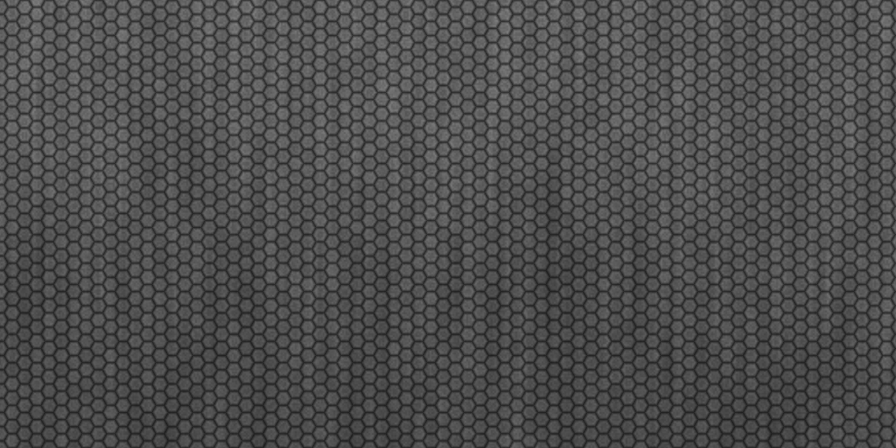
This pattern is drawn by a WebGL 1 fragment shader. Its source:

```glsl
precision highp float;
// Dark grey hexagon mesh with vertical brushed streaks and a soft top light.
uniform vec2 u_resolution;

#define ROWS 31.5          // hexagons down the canvas
#define LINE_WIDTH 0.075   // half width of the gaps, in cell heights
#define LINE_SOFT 0.13     // fade from gap to face
#define LINE_SHADE 0.38    // brightness left in the gaps
#define FACE_BOTTOM 0.295
#define FACE_TOP 0.385
#define STREAKS 0.34       // strength of the vertical streaks
#define BLOTCHES 0.10      // strength of the broad stains
#define CELL_VARIATION 0.09
#define GRAIN 0.18

const vec2 HEX_PERIOD = vec2(1.7320508, 1.0);

float hash(vec2 p) {
  vec3 q = fract(vec3(p.xyx) * 0.1031);
  q += dot(q, q.yzx + 33.33);
  return fract((q.x + q.y) * q.z);
}

float noise(vec2 p) {
  vec2 i = floor(p);
  vec2 f = fract(p);
  f = f * f * (3.0 - 2.0 * f);
  float low = mix(hash(i), hash(i + vec2(1.0, 0.0)), f.x);
  float high = mix(hash(i + vec2(0.0, 1.0)), hash(i + vec2(1.0, 1.0)), f.x);
  return mix(low, high, f.y);
}

// Offset from the centre of the nearest flat-topped hexagon.
vec2 hexLocal(vec2 p) {
  vec2 a = mod(p, HEX_PERIOD) - 0.5 * HEX_PERIOD;
  vec2 b = mod(p + 0.5 * HEX_PERIOD, HEX_PERIOD) - 0.5 * HEX_PERIOD;
  return dot(a, a) < dot(b, b) ? a : b;
}

// Distance inwards from the hexagon edge.
float hexEdge(vec2 q) {
  q = abs(q);
  return 0.5 - max(q.y, dot(q, vec2(0.8660254, 0.5)));
}

// Long vertical smears of three widths, centred on zero.
float streaks(vec2 p) {
  float wide = noise(vec2(p.x * 19.0, p.y * 1.8));
  float medium = noise(vec2(p.x * 53.0 + 17.0, p.y * 3.2 + 5.0));
  float fine = noise(vec2(p.x * 105.0 + 61.0, p.y * 5.0 + 9.0));
  return 0.18 * wide + 0.40 * medium + 0.42 * fine - 0.5;
}

void main() {
  vec2 p = gl_FragCoord.xy / u_resolution.y;
  float pixel = ROWS / u_resolution.y;

  // Hexagon lattice
  vec2 grid = p * ROWS;
  vec2 local = hexLocal(grid);
  vec2 cell = floor((grid - local) * vec2(1.1547005, 2.0) + 0.5);
  float edge = hexEdge(local);

  // Light from above, streaks and stains
  float shade = mix(FACE_BOTTOM, FACE_TOP, smoothstep(-0.1, 1.05, p.y));
  shade *= 1.0 + STREAKS * streaks(p);
  shade *= 1.0 + BLOTCHES * (noise(p * vec2(6.0, 3.5) + 3.7) - 0.5);

  // Variation between cells, faint rim and fine grain
  shade *= 1.0 + CELL_VARIATION * (hash(cell + 200.0) - 0.5);
  shade *= 1.0 + 0.06 * smoothstep(0.36, 0.22, edge);
  shade *= 1.0 + GRAIN * (noise(p * 256.0) - 0.5);

  // Soft dark gaps
  float soft = max(LINE_SOFT, 0.5 * pixel);
  float face = smoothstep(LINE_WIDTH - soft, LINE_WIDTH + soft, edge);
  shade *= mix(LINE_SHADE, 1.0, face);

  gl_FragColor = vec4(vec3(shade), 1.0);
}
```
